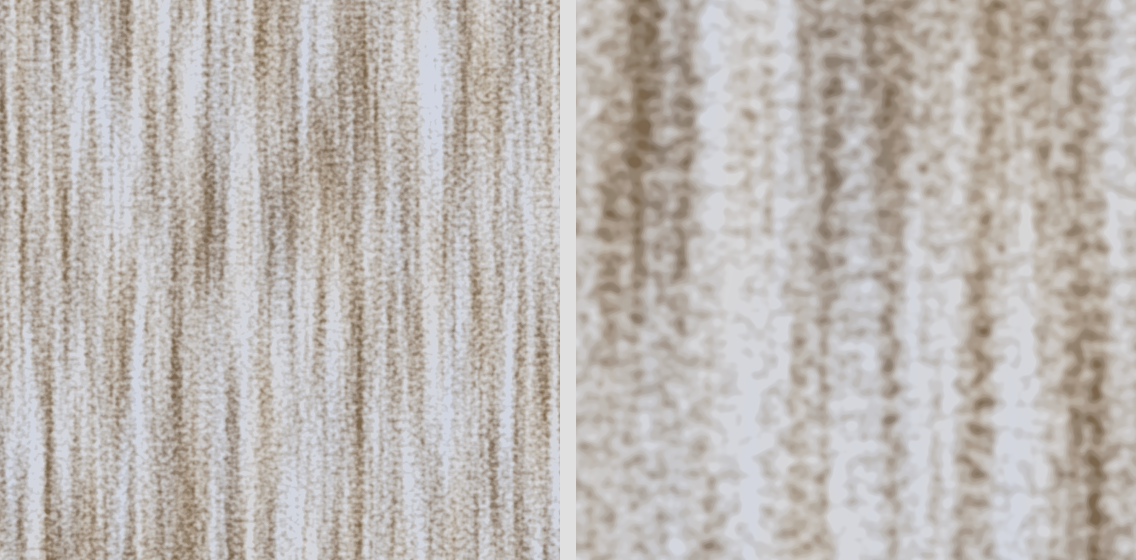
Left: the whole. Right: its middle third, enlarged.
Reproduce this texture procedurally as a Shadertoy shader.

```glsl
// Whitewashed wood: long vertical streaks of bare brown grain under pale paint.
// Stretched gradient noise at several widths makes the streaks, fine round noise
// makes the bumpy paint, and their sum picks a colour from a brown-to-white ramp.

float hash(vec2 cell) {
    vec3 h = fract(vec3(cell.xyx) * vec3(0.1031, 0.1030, 0.0973));
    h += dot(h, h.yzx + 33.33);
    return fract((h.x + h.y) * h.z);
}

// Slope of a randomly turned unit gradient, seen from an offset
float slope(vec2 cell, vec2 offset) {
    float angle = 6.2832 * hash(cell);
    return dot(vec2(cos(angle), sin(angle)), offset);
}

float gradientNoise(vec2 p) {
    vec2 cell = floor(p), f = fract(p);
    vec2 blend = f * f * (3.0 - 2.0 * f);
    vec2 e = vec2(1.0, 0.0);
    float bottom = mix(slope(cell, f), slope(cell + e, f - e), blend.x);
    float top = mix(slope(cell + e.yx, f - e.yx), slope(cell + 1.0, f - 1.0), blend.x);
    return mix(bottom, top, blend.y);
}

// Tone runs from about -2 (bare wood) to 2 (thick paint)
vec3 woodRamp(float tone) {
    vec3 color = vec3(0.47, 0.40, 0.33);
    color = mix(color, vec3(0.56, 0.51, 0.46), smoothstep(-2.9, -1.9, tone));
    color = mix(color, vec3(0.65, 0.60, 0.56), smoothstep(-1.9, -1.2, tone));
    color = mix(color, vec3(0.70, 0.67, 0.64), smoothstep(-1.2, -0.65, tone));
    color = mix(color, vec3(0.75, 0.73, 0.71), smoothstep(-0.65, -0.1, tone));
    color = mix(color, vec3(0.79, 0.78, 0.78), smoothstep(-0.1, 0.55, tone));
    return mix(color, vec3(0.84, 0.84, 0.85), smoothstep(0.55, 1.4, tone));
}

void mainImage(out vec4 fragColor, in vec2 fragCoord) {
    vec2 uv = fragCoord / iResolution.y;

    // Bend the fibres slightly, roughen their edges and stagger their ends
    vec2 fibre = uv;
    fibre.x += 0.006 * gradientNoise(uv * vec2(5.0, 4.0) + 3.0);
    fibre.x += 0.004 * gradientNoise(uv * vec2(60.0, 80.0) + 17.0);
    fibre.y += 0.25 * gradientNoise(vec2(uv.x * 23.0, 0.4));

    // Streaks from broad bands down to hairlines
    float streaks = 1.7 * gradientNoise(fibre * vec2(12.0, 1.2) + 41.3);
    streaks += 2.6 * gradientNoise(fibre * vec2(31.0, 2.3) + 7.7);
    streaks += 2.2 * gradientNoise(fibre * vec2(63.0, 3.7) + 83.1);
    streaks += 1.2 * gradientNoise(fibre * vec2(121.0, 7.0) + 29.5);

    // Bumpy paint surface
    float bumps = 2.1 * gradientNoise(uv * vec2(97.0, 118.0) + 11.2);
    bumps += 0.9 * gradientNoise(uv * vec2(171.0, 187.0) + 57.6);

    vec3 color = woodRamp(streaks + bumps);

    // Bare streaks lean warm, thick paint leans cool, with slow drift
    float warmth = 1.6 * gradientNoise(fibre * vec2(17.0, 3.1) + 63.8) - 0.5 * streaks;
    color += vec3(0.014, 0.0, -0.024) * clamp(warmth, -1.5, 1.5);

    fragColor = vec4(color, 1.0);
}
```
